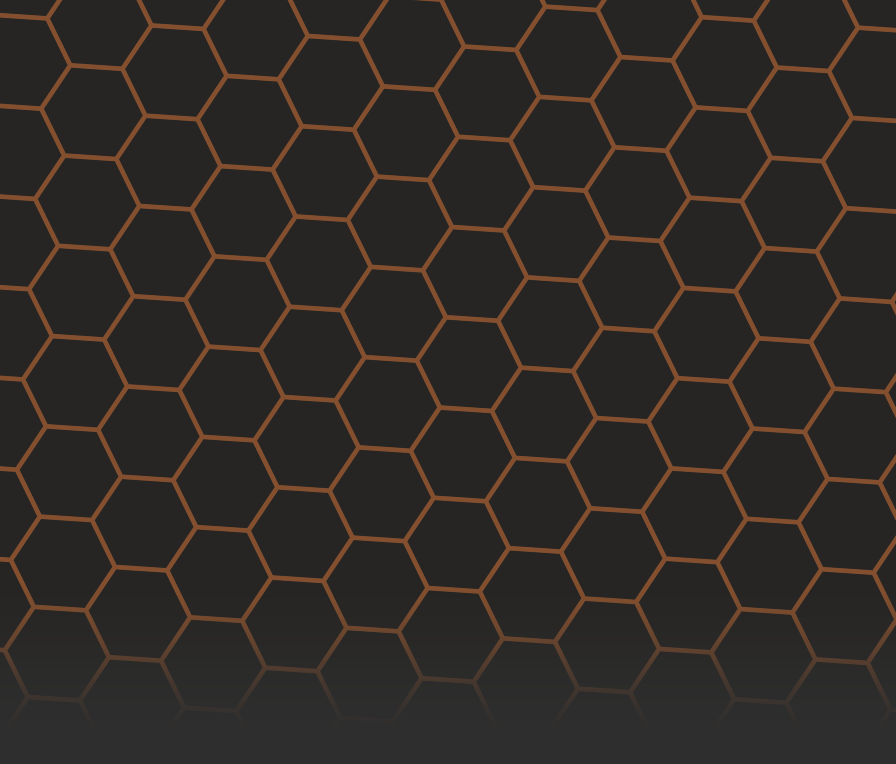
Give the GLSL for this pattern, as a Shadertoy shader.

```glsl
// Offset from the centre of the nearest flat-topped hexagon, cells one unit apart
vec2 hexOffset(vec2 p) {
    vec2 period = vec2(sqrt(3.0), 1.0);
    vec2 a = mod(p, period) - 0.5 * period;
    vec2 b = mod(p - 0.5 * period, period) - 0.5 * period;
    return dot(a, a) < dot(b, b) ? a : b;
}

// Distance to the nearest wall between cells
float wallDistance(vec2 p) {
    vec2 q = abs(hexOffset(p));
    return 0.5 - max(q.y, dot(q, vec2(0.5 * sqrt(3.0), 0.5)));
}

void mainImage(out vec4 fragColor, in vec2 fragCoord) {
    vec2 uv = (fragCoord - 0.5 * iResolution.xy) / iResolution.y;
    float height = fragCoord.y / iResolution.y;

    // Tilted honeycomb
    float spacing = 0.1184;
    float tilt = 0.0672;
    mat2 rotation = mat2(cos(tilt), sin(tilt), -sin(tilt), cos(tilt));
    vec2 p = rotation * (uv - vec2(0.0274, 0.0234)) / spacing;

    // Copper walls over charcoal
    float pixel = 1.0 / (iResolution.y * spacing);
    float wall = 1.0 - smoothstep(-0.6 * pixel, 0.6 * pixel, wallDistance(p) - 0.026);
    vec3 color = mix(vec3(0.149, 0.145, 0.138), vec3(0.515, 0.31, 0.18), wall);

    // Grey haze rising from the bottom
    float haze = 1.0 - smoothstep(0.03, 0.25, height);
    color = mix(color, vec3(0.18, 0.18, 0.18), haze);

    fragColor = vec4(color, 1.0);
}
```
